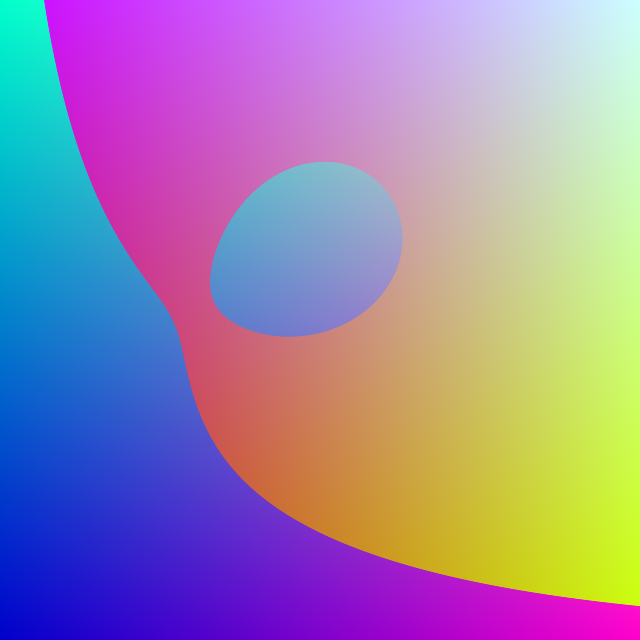
Reproduce this background procedurally as a three.js fragment shader.

```glsl
// Two colour gradients divided by a level curve: a bent hyperbola and an oval island.
varying vec2 vUv;

const vec2 ISLAND_POLE = vec2(0.529, 0.644);
const float LEVEL = 0.04;
const float BASE_TONE = 0.8;
const float EDGE_SOFTNESS = 0.0008;

// Product of the distances to the left side, the bottom side and the pole.
float distanceProduct(vec2 p, vec2 pole) {
  return p.x * p.y * length(p - pole);
}

// Analytic gradient of distanceProduct.
vec2 productGradient(vec2 p, vec2 pole) {
  vec2 offset = p - pole;
  float d = max(length(offset), 1e-4);
  return p.yx * d + p.x * p.y * offset / d;
}

// Approximate signed distance to the level curve, in canvas units.
float curveDistance(vec2 p, vec2 pole, float level) {
  float slope = max(length(productGradient(p, pole)), 1e-3);
  return (distanceProduct(p, pole) - level) / slope;
}

// Gradient with the position in red and green.
vec3 coolGradient(vec2 p, float tone) {
  return vec3(p, tone);
}

// Gradient with the position in green and blue.
vec3 warmGradient(vec2 p, float tone) {
  return vec3(tone, p);
}

void main() {
  float edge = curveDistance(vUv, ISLAND_POLE, LEVEL);
  float warmMask = smoothstep(-EDGE_SOFTNESS, EDGE_SOFTNESS, edge);

  vec3 cool = coolGradient(vUv, BASE_TONE);
  vec3 warm = warmGradient(vUv, BASE_TONE);
  gl_FragColor = vec4(mix(cool, warm, warmMask), 1.0);
}
```
